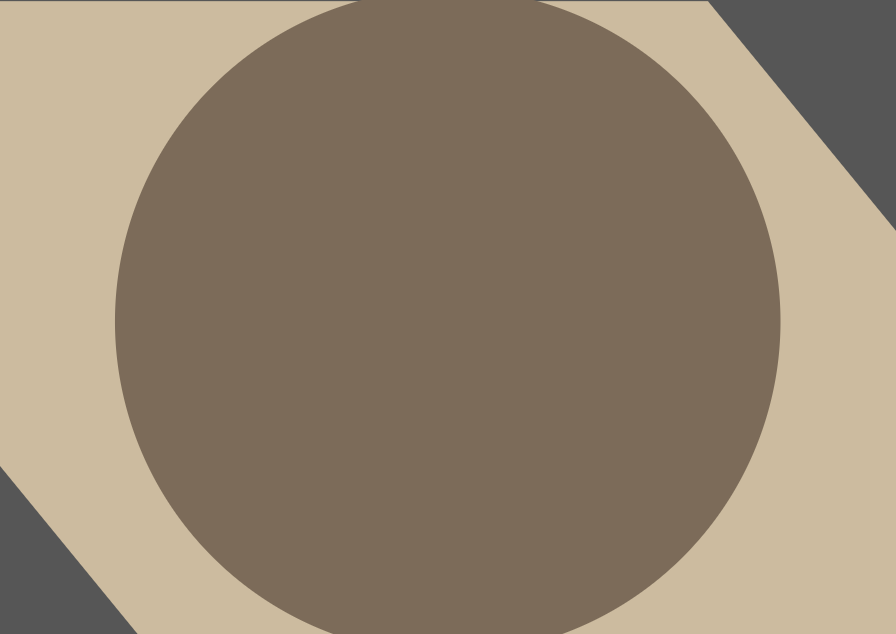
Write a WebGL 1 fragment shader that draws this background.

```glsl
precision highp float;
uniform vec2 u_resolution;

#define TAN vec3(0.800, 0.735, 0.622)
#define BROWN vec3(0.486, 0.420, 0.349)
#define GRAY vec3(0.337, 0.337, 0.337)
#define DISC_CENTER vec2(0.4997, 0.3487)
#define DISC_RADIUS 0.3714
#define BAND_NORMAL vec2(0.7737, 0.6336)
#define BAND_OFFSET 0.5888
#define BAND_HALF_WIDTH 0.4700
#define TOP_LINE 0.0013

// Antialiased coverage of a signed distance, negative inside
float coverage(float dist, float pixel) {
    return clamp(0.5 - dist / pixel, 0.0, 1.0);
}

void main() {
    // Lengths are measured in canvas widths
    float pixel = 1.0 / u_resolution.x;
    vec2 p = gl_FragCoord.xy * pixel;
    float top = u_resolution.y * pixel;

    // Diagonal band, stopping just short of the top edge
    float band = abs(dot(p, BAND_NORMAL) - BAND_OFFSET) - BAND_HALF_WIDTH;
    band = max(band, p.y - (top - TOP_LINE));
    vec3 color = mix(GRAY, TAN, coverage(band, pixel));

    // Large disc over the band
    float disc = length(p - DISC_CENTER) - DISC_RADIUS;
    color = mix(color, BROWN, coverage(disc, pixel));

    gl_FragColor = vec4(color, 1.0);
}
```
